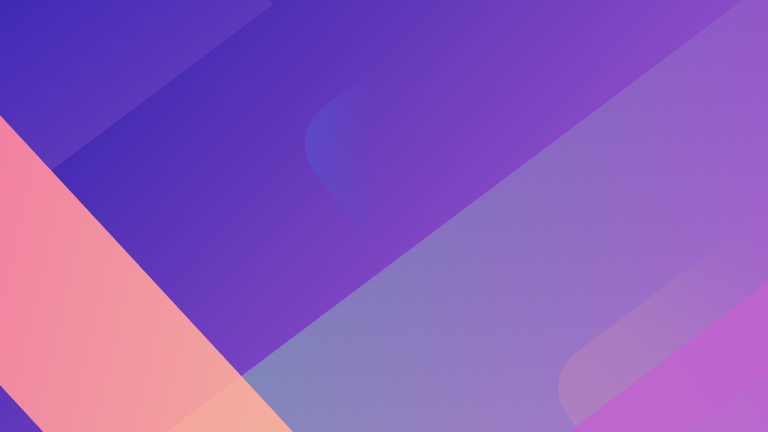
Reproduce this background procedurally as a WebGL 1 fragment shader.

```glsl
precision highp float;
// Diagonal translucent bands, soft rounded panels and a coral stripe over a violet gradient.
uniform vec2 u_resolution;

// Antialiased coverage of the region where the signed distance is negative.
float fill(float dist) {
  return clamp(0.5 - dist * u_resolution.y, 0.0, 1.0);
}

// Quadrant extending right and down from a corner rounded by the given radius.
float roundedCorner(vec2 q, vec2 corner, float radius) {
  vec2 d = vec2(corner.x - q.x, q.y - corner.y) + radius;
  return length(max(d, 0.0)) + min(max(d.x, d.y), 0.0) - radius;
}

void main() {
  vec2 p = gl_FragCoord.xy / u_resolution.y;
  // Rotated axes: x runs along the rising bands, y runs across them.
  vec2 q = vec2(dot(p, vec2(0.8, 0.6)), dot(p, vec2(-0.6, 0.8)));

  // Violet base
  float baseMix = (0.413 - q.y) * 1.2 + (q.x - 0.6) * 0.2;
  vec3 color = mix(vec3(0.28, 0.175, 0.70), vec3(0.53, 0.29, 0.77), baseMix);

  // Upper left band
  vec3 indigo = mix(vec3(0.25, 0.16, 0.71), vec3(0.365, 0.222, 0.73),
                    clamp((0.8 - q.y) / 0.387, 0.0, 1.0));
  float upperBand = roundedCorner(-q, vec2(-1.1, -0.413), 0.012);
  upperBand = max(0.413 - q.y, max(q.x - 1.1, upperBand * 0.0 + q.x - 1.1));
  color = mix(color, indigo, fill(upperBand));

  // Blue panel fading to the right
  float bluePanel = fill(roundedCorner(q, vec2(0.944, 0.153), 0.106));
  float blueFade = 1.0 - smoothstep(0.70, 0.89, p.x);
  color = mix(color, vec3(0.36, 0.30, 0.78), bluePanel * blueFade * 0.75);

  // Wide slate band, turning violet along its length
  vec3 slate = mix(vec3(0.50, 0.52, 0.725), vec3(0.56, 0.34, 0.78),
                   clamp((q.x - 0.546) / 1.45, 0.0, 1.0));
  slate += vec3(0.10, 0.02, 0.03) * clamp((-0.2315 - q.y) / 0.557, 0.0, 1.0);
  float slateBand = fill(q.y + 0.2315);
  color = mix(color, slate, slateBand);

  // Magenta corner with a paler outer strip
  float magentaBand = fill(q.y + 0.789);
  color = mix(color, vec3(0.745, 0.385, 0.815), magentaBand);
  color = mix(color, vec3(0.725, 0.40, 0.81), fill(q.y + 0.955));

  // Rose panel, fainter over the magenta
  float rosePanel = fill(roundedCorner(q, vec2(1.074, -0.653), 0.102));
  float roseFade = 1.0 - smoothstep(1.1, 1.72, q.x);
  color = mix(color, vec3(0.75, 0.53, 0.72),
              rosePanel * roseFade * mix(0.48, 0.10, magentaBand));

  // Falling coral stripe, warmer where the slate band crosses it
  float across = dot(p, vec2(0.734, 0.679));
  vec3 coral = mix(vec3(0.945, 0.51, 0.63), vec3(0.95, 0.66, 0.62),
                   clamp(p.x * 1.3 + (1.0 - p.y) * 0.3 - 0.1, 0.0, 1.0));
  coral = mix(coral, vec3(0.96, 0.69, 0.61), slateBand * 0.5);
  color = mix(color, coral, fill(abs(across - 0.2858) - 0.2122));

  gl_FragColor = vec4(color, 1.0);
}
```
